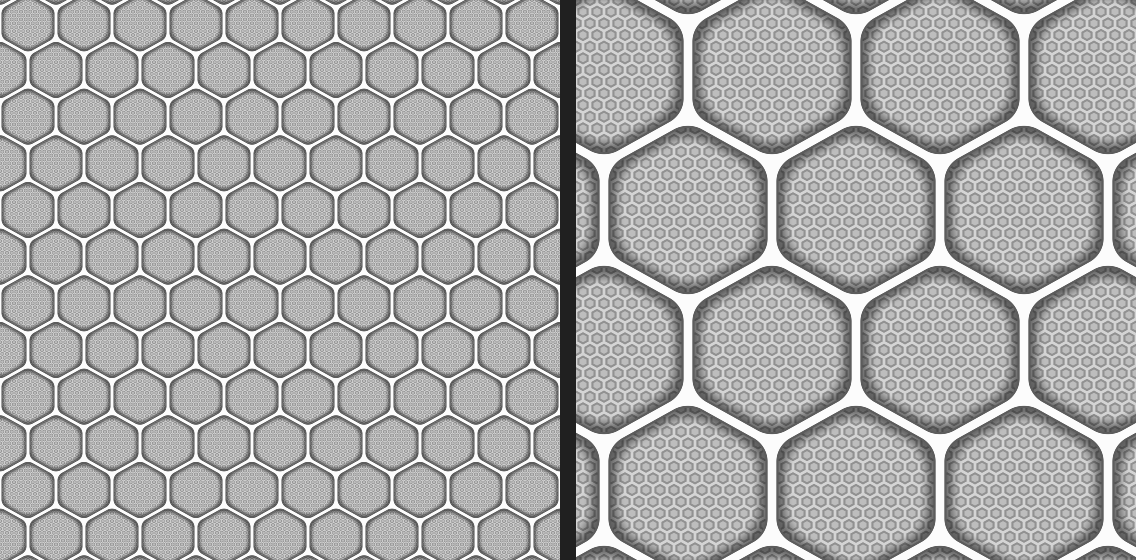
Left: the whole. Right: its middle third, enlarged.
A three.js fragment shader for this pattern:

```glsl
// A honeycomb of rounded grey cells split by white gaps, each filled with a fine hexagonal mesh.
// One staggered lattice serves both scales; distance functions give the gaps, mesh lines and
// dark rims. Whole numbers of columns and rows make the square tile.
varying vec2 vUv;

const float COLUMNS = 10.0;        // cells across
const float ROWS = 12.0;           // staggered rows up, must be even
const float MESH_PER_CELL = 12.0;  // mesh holes across one cell pitch, must be even

// Lengths in cell pitches
const float HALF_GAP = 0.026;
const float CORNER_RADIUS = 0.17;
const float SHADE_RADIUS = 0.30;   // rounder outline followed by the rim shading
const float SHADE_DEPTH = 0.10;
const float RIM_WIDTH = 0.013;

// Apothems in mesh pitches
const float HOLE_EDGE = 0.40;
const float HOLE_CENTRE = 0.25;

const vec3 GAP_COLOR = vec3(0.99);
const vec3 RIM_COLOR = vec3(0.36);
const vec3 LINE_COLOR = vec3(0.83);
const vec3 HOLE_EDGE_COLOR = vec3(0.57);
const vec3 HOLE_COLOR = vec3(0.74);
const float RIM_SHADE = 0.52;

const float HALF_SQRT3 = 0.8660254;
const vec2 LATTICE = vec2(1.0, 2.0 * HALF_SQRT3);

// Offset from the nearest centre of a unit-width, pointed-top hexagon lattice
vec2 hexOffset(vec2 p) {
  vec2 a = mod(p + 0.5 * LATTICE, LATTICE) - 0.5 * LATTICE;
  vec2 b = mod(p, LATTICE) - 0.5 * LATTICE;
  return dot(a, a) < dot(b, b) ? a : b;
}

// Distance to a hexagon centre measured along its apothem
float hexApothem(vec2 p) {
  p = abs(p);
  return max(p.x, dot(p, vec2(0.5, HALF_SQRT3)));
}

// Signed distance to a pointed-top hexagon with rounded corners
float roundedHex(vec2 p, float apothem, float radius) {
  const vec2 fold = vec2(-HALF_SQRT3, 0.5);
  float inner = apothem - radius;
  float halfSide = inner / (2.0 * HALF_SQRT3);
  p = abs(p.yx);
  p -= 2.0 * min(dot(fold, p), 0.0) * fold;
  p -= vec2(clamp(p.x, -halfSide, halfSide), inner);
  return length(p) * sign(p.y) - radius;
}

// Smooth step across an edge, one pixel wide
float edge(float dist, float pixel) {
  return smoothstep(-0.5 * pixel, 0.5 * pixel, dist);
}

void main() {
  // Lattice space, with the lowest row centred half a row above the bottom
  vec2 p = (vUv * vec2(COLUMNS, ROWS) - vec2(0.0, 0.5)) * vec2(1.0, HALF_SQRT3);
  float pixel = COLUMNS * fwidth(vUv.x);
  float meshPixel = pixel * MESH_PER_CELL;

  // Fine mesh: light lines around holes with darker borders
  float hole = hexApothem(hexOffset(p * MESH_PER_CELL));
  vec3 color = mix(HOLE_COLOR, HOLE_EDGE_COLOR, edge(hole - HOLE_CENTRE, meshPixel));
  color = mix(color, LINE_COLOR, edge(hole - HOLE_EDGE, meshPixel));

  // Shading that darkens the mesh towards the cell wall
  vec2 cell = hexOffset(p);
  float apothem = 0.5 - HALF_GAP;
  float shadeDepth = -roundedHex(cell, apothem, SHADE_RADIUS);
  color *= mix(RIM_SHADE, 1.0, smoothstep(0.0, SHADE_DEPTH, shadeDepth));

  // Dark rim and white gap
  float wall = roundedHex(cell, apothem, CORNER_RADIUS);
  color = mix(color, RIM_COLOR, edge(wall + RIM_WIDTH, pixel));
  color = mix(color, GAP_COLOR, edge(wall, pixel));

  gl_FragColor = vec4(color, 1.0);
}
```
